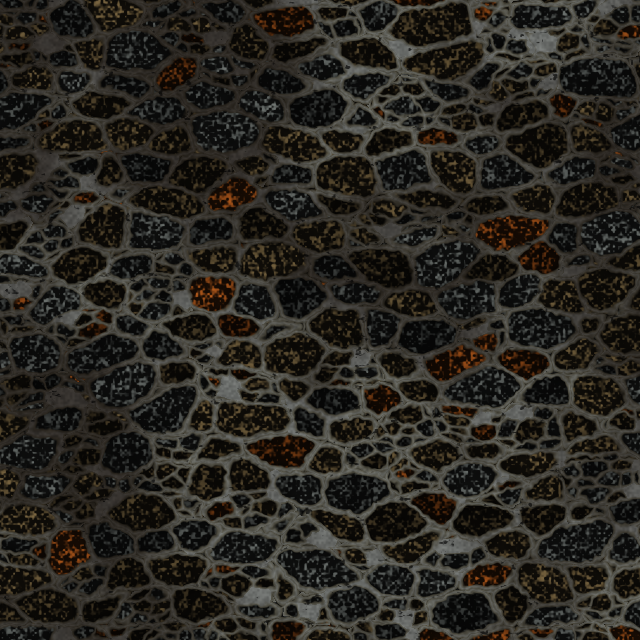
Reproduce this texture procedurally as a three.js fragment shader.

```glsl
// Dark rubble wall: flat irregular stones bedded in pale, stained mortar.
// Weighted cellular noise gives stones of mixed sizes; some cells are
// broken up into small filler stones, and fine noise adds the grain.

varying vec2 vUv;

float hash(vec2 p) {
  vec3 q = fract(vec3(p.xyx) * 0.1031);
  q += dot(q, q.yzx + 33.33);
  return fract((q.x + q.y) * q.z);
}

float noise(vec2 p) {
  vec2 i = floor(p), f = fract(p);
  f = f * f * (3.0 - 2.0 * f);
  return mix(mix(hash(i), hash(i + vec2(1.0, 0.0)), f.x),
             mix(hash(i + vec2(0.0, 1.0)), hash(i + 1.0), f.x), f.y);
}

float layered(vec2 p) {
  return 0.5 * noise(p) + 0.3 * noise(p * 2.1 + 17.0) + 0.2 * noise(p * 4.3 + 41.0);
}

// Stone seed in a cell: xy = position, z = weight (larger stones weigh more)
vec3 stoneSeed(vec2 cell) {
  vec2 jitter = vec2(hash(cell + 11.3), hash(cell + 57.7)) - 0.5;
  float stagger = 0.5 * mod(cell.y, 2.0);
  float size = hash(cell + 91.1);
  return vec3(cell + 0.5 + vec2(stagger, 0.0) + 0.68 * jitter, 0.55 * size * size);
}

// x = rounded distance to the cell border in canvas units, yz = cell index
vec3 cellular(vec2 uv, vec2 scale, float rounding) {
  vec2 p = uv * scale;
  vec2 base = floor(p), nearest = base;
  vec3 own = vec3(0.0);
  float ownDist = 1e3;
  for (int y = -2; y <= 2; y++) {
    for (int x = -2; x <= 2; x++) {
      vec2 cell = base + vec2(x, y);
      vec3 seed = stoneSeed(cell);
      float d = dot(p - seed.xy, p - seed.xy) - seed.z;
      if (d < ownDist) { ownDist = d; own = seed; nearest = cell; }
    }
  }
  float sum = 1e-9;
  for (int y = -2; y <= 2; y++) {
    for (int x = -2; x <= 2; x++) {
      vec2 cell = base + vec2(x, y);
      if (cell != nearest) {
        vec3 seed = stoneSeed(cell);
        float d = dot(p - seed.xy, p - seed.xy) - seed.z;
        float border = 0.5 * (d - ownDist) / length((seed.xy - own.xy) * scale);
        sum += exp(-rounding * border);
      }
    }
  }
  return vec3(-log(sum) / rounding, nearest);
}

vec3 stoneColor(vec2 uv, vec2 cell, float grain) {
  float kind = hash(cell + 23.9);
  vec3 tint = vec3(0.135, 0.142, 0.138);                // slate grey
  if (kind > 0.48) tint = vec3(0.150, 0.125, 0.080);    // olive brown
  if (kind > 0.90) tint = vec3(0.230, 0.115, 0.035);    // rust
  float shade = 0.55 + 0.55 * hash(cell + 71.3);
  float patches = 0.7 + 0.6 * layered(uv * 38.0);
  return tint * shade * patches * (0.32 + 2.3 * smoothstep(0.42, 0.86, grain));
}

void main() {
  vec2 uv = vUv + 3.0;

  // Wavering courses and ragged outlines
  vec2 warped = uv;
  warped.y += 0.006 * sin(uv.x * 9.0) + 0.004 * sin(uv.x * 23.0 + uv.y * 14.0);
  warped += 0.013 * (vec2(layered(uv * 32.0), layered(uv * 32.0 + 60.0)) - 0.5);
  warped += 0.004 * (vec2(noise(uv * 130.0), noise(uv * 130.0 + 30.0)) - 0.5);

  // Large stones; rejected cells leave room for small filler stones
  float gap = 0.0030 + 0.0035 * noise(uv * 16.0);
  vec3 large = cellular(warped, vec2(12.5, 20.5), 240.0);
  vec3 small = cellular(warped + 0.37, vec2(27.0, 45.0), 480.0);
  bool filled = hash(large.yz + 5.5) < 0.27;
  float largeDist = filled ? -large.x - gap : large.x - gap;
  float smallDist = min(small.x - 0.0026, -largeDist - 0.0075);
  if (hash(small.yz + 8.1) < 0.12) smallDist = -0.006;
  float stoneDist = max(largeDist, smallDist);
  vec2 stoneCell = largeDist > smallDist ? large.yz : small.yz + 300.0;

  // Mortar with broad stains, fine grain and dark chips
  float grain = 0.6 * noise(uv * 270.0) + 0.4 * noise(uv * 145.0 + 9.0);
  float stain = layered(uv * 4.2 + 2.0) + 0.07 * sin(vUv.x * 6.0 - 2.6);
  float tone = smoothstep(0.28, 0.78, stain) + 0.35 * (layered(uv * 42.0) - 0.5);
  vec3 mortar = mix(vec3(0.205, 0.190, 0.175), vec3(0.420, 0.430, 0.420), clamp(tone, 0.0, 1.0));
  mortar *= 0.80 + 0.40 * grain;
  mortar *= 1.0 - 0.65 * smoothstep(0.70, 0.85, layered(uv * vec2(75.0, 105.0)));

  // Brown grime gathers where mortar meets stone
  float clean = smoothstep(0.0, 0.0055, -stoneDist);
  mortar *= mix(vec3(0.72, 0.68, 0.58), vec3(1.0), clean);

  vec3 stone = stoneColor(uv, stoneCell, grain);
  stone *= 0.75 + 0.25 * smoothstep(0.0, 0.007, stoneDist);
  float edge = stoneDist + 0.0016 * (grain - 0.5);
  vec3 color = mix(mortar, stone, smoothstep(-0.0016, 0.0014, edge));
  gl_FragColor = vec4(color, 1.0);
}
```
